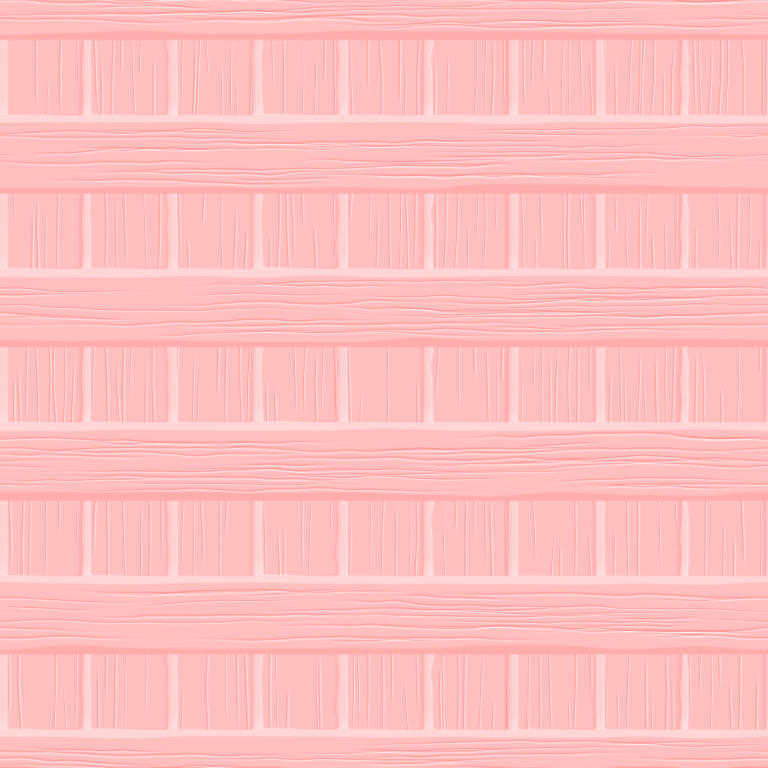
A WebGL 1 fragment shader for this texture:

```glsl
precision highp float;
// Pink carved wood: five long horizontal beams alternate with rows of nine blocks.
// A single relief tone (light above zero, shade below) is summed from bevels,
// edges and embossed grain, then turned into colour. Everything wraps.

uniform vec2 u_resolution;

const float ROWS = 5.0;
const float COLS = 9.0;
const int BEAM_LINES = 26;
const int BLOCK_LINES = 8;

float hash(vec2 p) {
  vec3 q = fract(p.xyx * 0.1031);
  q += dot(q, q.yzx + 33.33);
  return fract((q.x + q.y) * q.z);
}

// Smooth 1D noise in -0.5..0.5 that repeats every 'period' units.
float noise(float x, float period, float seed) {
  float i = floor(x);
  float f = fract(x);
  float a = hash(vec2(mod(i, period), seed));
  float b = hash(vec2(mod(i + 1.0, period), seed));
  return mix(a, b, f * f * (3.0 - 2.0 * f)) - 0.5;
}

float bump(float d, float w) {
  return exp(-d * d / (w * w));
}

// Embossed cut: shade on the positive side, light on the negative side.
float groove(float d, float w) {
  return bump(d + w, w) - bump(d - w, w);
}

float roundedBox(vec2 p, vec2 halfSize, float r) {
  vec2 q = abs(p) - halfSize + r;
  return length(max(q, 0.0)) + min(max(q.x, q.y), 0.0) - r;
}

// Long wavy horizontal grain; v is the height inside the row.
float beamGrain(float x, float v, float row, float px) {
  float tone = 0.0;
  float warp = 0.03 * noise(x * 6.0, 6.0, row + 3.0);
  for (int i = 0; i < BEAM_LINES; i++) {
    float fi = float(i);
    float seed = fi + row * 41.0 + 20.0;
    float start = hash(vec2(seed, 1.7));
    float reach = mix(0.06, 0.32, hash(vec2(seed, 5.3)));
    float dx = fract(x - start + 0.5) - 0.5;
    float fade = 1.0 - smoothstep(0.4, 1.0, abs(dx) / reach);
    float level = 0.06 + 0.35 * (fi + hash(vec2(seed, 9.1))) / float(BEAM_LINES);
    float path = level + warp + 0.022 * noise(x * 12.0, 12.0, seed)
               + 0.012 * noise(x * 31.0, 31.0, seed + 0.5)
               + 0.14 * dx * (hash(vec2(seed, 12.9)) - 0.5);
    float d = (v - path) / ROWS;
    float w = max(mix(0.0007, 0.0013, hash(vec2(seed, 15.2))), 0.45 * px);
    float softShade = 0.16 * exp(-abs(d) / 0.003) * smoothstep(-px, px, d);
    tone += fade * (0.68 * groove(d, w) - softShade);
  }
  return tone;
}

// Vertical cracks growing from the top or bottom; p spans the block in 0..1.
float blockGrain(vec2 p, vec2 cell, float px) {
  float tone = 0.0;
  for (int i = 0; i < BLOCK_LINES; i++) {
    float fi = float(i);
    float seed = fi + cell.x * 13.0 + cell.y * 131.0;
    float along = hash(vec2(seed, 2.1)) < 0.5 ? p.y : 1.0 - p.y;
    float reach = mix(0.4, 1.7, hash(vec2(seed, 4.7)));
    float fade = 1.0 - smoothstep(reach * 0.6, reach, along);
    fade *= step(0.25, hash(vec2(seed, 8.3)));
    float path = (fi + 0.1 + 0.8 * hash(vec2(seed, 6.9))) / float(BLOCK_LINES)
               + 0.02 * noise(p.y * 2.0, 64.0, seed)
               + 0.07 * (p.y - 0.5) * (hash(vec2(seed, 11.4)) - 0.5);
    float d = (path - p.x) * 0.88 / COLS;
    float w = max(mix(0.0006, 0.0011, hash(vec2(seed, 14.6))), 0.45 * px);
    tone += 0.68 * fade * groove(d, w);
  }
  return tone;
}

// One block with worn sides, set into a pale recess.
float blockTone(float u, float v, float row, float px) {
  float col = mod(floor(u), COLS);
  float x = fract(u);
  vec2 p = vec2(x - 0.515, (v - 0.755) * COLS / ROWS);
  float side = col * 2.0 + step(0.0, p.x) + 50.0;
  float wear = 0.045 * pow(hash(vec2(side, 3.3)), 2.0);
  p.x += wear * noise(p.y * 5.0 + 20.0, 64.0, side) + 0.03 * (hash(vec2(side, 7.7)) - 0.5);
  vec2 halfSize = vec2(0.448, 0.445 + 0.03 * hash(vec2(col, 21.0)));
  float d = roundedBox(p, halfSize, 0.035);
  float inside = 1.0 - smoothstep(-px * COLS, px * COLS, d);
  float bevel = mix(0.05, 0.38, hash(vec2(col, 31.0))) * smoothstep(0.38, 0.42, p.x);
  float face = blockGrain(vec2(x - 0.07, v - 0.5) / vec2(0.88, 0.5), vec2(col, row), px) - bevel;
  float recess = mix(0.58, 0.3, smoothstep(0.5, 0.62, v));
  recess += 0.2 * smoothstep(0.0, -0.3, p.x);
  float rim = bump(d, 0.014) * clamp(-p.x * 5.0, -1.0, 1.0);
  return mix(recess, face, inside) + 0.38 * rim;
}

void main() {
  vec2 uv = gl_FragCoord.xy / u_resolution;
  float px = 1.0 / u_resolution.y;
  float aa = px * ROWS;
  float level = uv.y * ROWS + 0.25;
  float row = mod(floor(level), ROWS);
  float v = fract(level);

  // Beam with a pale top bevel and a dark, uneven lower edge.
  float edge = 0.032 + 0.035 * noise(uv.x * 11.0, 11.0, row + 70.0);
  float crest = 0.45 + 0.018 * noise(uv.x * 12.0, 12.0, row + 80.0);
  float beam = beamGrain(uv.x, v, row, px);
  beam -= 0.55 * (1.0 - smoothstep(edge - 0.01, edge + 0.015, v));
  beam = mix(beam, 0.6, smoothstep(crest - aa, crest + aa, v));

  // Blocks, shaded where they pass below the next beam.
  float blocks = blockTone(uv.x * COLS, v, row, px);
  blocks = mix(blocks, -0.55, smoothstep(0.98, 1.0, v));
  float tone = mix(beam, blocks, smoothstep(0.5 - aa, 0.5 + aa, v));

  float tint = 0.75 + 0.14 * clamp(tone, -0.95, 1.2);
  gl_FragColor = vec4(1.0, tint, tint, 1.0);
}
```
